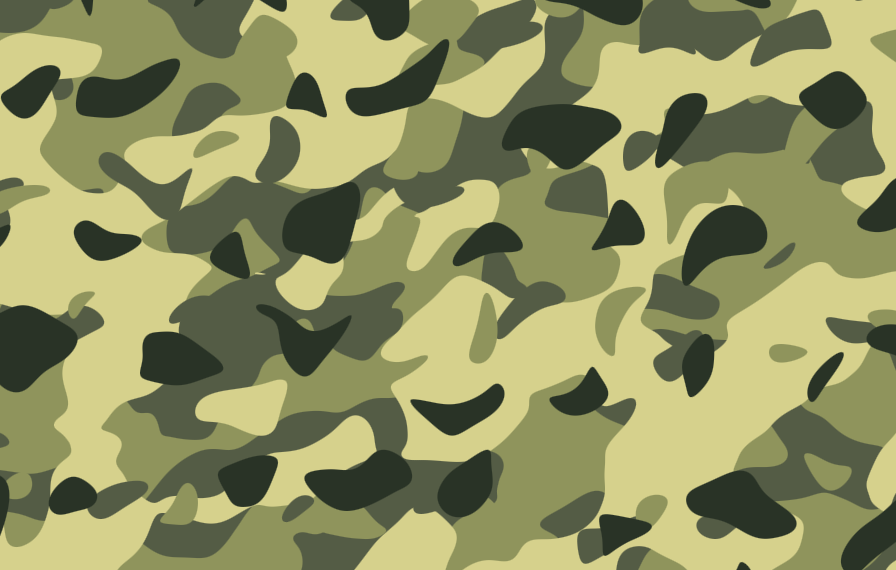
This pattern is drawn by a Shadertoy shader. Its source:

```glsl
// Woodland camouflage in four flat colours with crisp, rounded outlines.
// Thresholded gradient noise, stretched along a slanted grain, forms the ground;
// bent ellipses on a jittered grid, warped by noise, form the separate patches.

#define GRAIN_ANGLE 0.36    // slant of the ground shapes, radians
#define WARP_AMOUNT 0.085   // strength of the outline distortion
#define WARP_SCALE 6.5      // frequency of the outline distortion
#define LIGHT_LEVEL 0.025   // noise level above which sand shows
#define GREEN_LEVEL 0.045   // noise level above which deep green shows
#define PATCH_SCALE 4.35    // dark patches per canvas height
#define ACCENT_SCALE 3.6    // small accents per canvas height
#define ACCENT_SIZE 0.6     // accent size relative to a dark patch

const vec3 SAND  = vec3(0.84, 0.82, 0.55);
const vec3 OLIVE = vec3(0.56, 0.58, 0.36);
const vec3 GREEN = vec3(0.33, 0.36, 0.27);
const vec3 DARK  = vec3(0.16, 0.20, 0.15);

vec2 hash2(vec2 p) {
    vec2 k = vec2(dot(p, vec2(127.1, 311.7)), dot(p, vec2(269.5, 183.3)));
    return fract(sin(k) * 43758.5);
}

mat2 rotation(float a) {
    float c = cos(a), s = sin(a);
    return mat2(c, -s, s, c);
}

float cornerSlope(vec2 cell, vec2 offset) {
    float a = 6.2832 * hash2(cell).x;
    return dot(vec2(cos(a), sin(a)), offset);
}

float gradientNoise(vec2 p) {
    vec2 i = floor(p), f = p - i, e = vec2(0.0, 1.0);
    vec2 u = f * f * f * (f * (f * 6.0 - 15.0) + 10.0);
    float low  = mix(cornerSlope(i, f), cornerSlope(i + e.yx, f - e.yx), u.x);
    float high = mix(cornerSlope(i + e, f - e), cornerSlope(i + 1.0, f - 1.0), u.x);
    return mix(low, high, u.y);
}

// Bends straight outlines into lobes; each seed gives its own distortion.
vec2 warp(vec2 p, float seed) {
    vec2 q = p * WARP_SCALE + seed * 7.3;
    return p + WARP_AMOUNT * vec2(gradientNoise(q), gradientNoise(q + 41.7));
}

// Large connected shapes, elongated along the grain.
float ground(vec2 p, vec2 scale, float seed) {
    vec2 q = rotation(GRAIN_ANGLE) * warp(p, seed) * scale + seed * 13.7;
    return gradientNoise(q) + 0.35 * gradientNoise(rotation(0.9) * q * 1.9 + 5.3);
}

float smoothMin(float a, float b, float k) {
    float h = max(k - abs(a - b), 0.0) / k;
    return min(a, b) - 0.25 * h * h * k;
}

// One bent ellipse per cell, merged softly; positive inside.
float patches(vec2 p, float scale, float size, float seed) {
    vec2 q = warp(p, seed) * scale + seed * 17.0;
    vec2 home = floor(q);
    float d = 1.0;
    for (int y = -1; y <= 1; y++)
    for (int x = -1; x <= 1; x++) {
        vec2 cell = home + vec2(x, y);
        vec2 jitter = hash2(cell + 3.1) - 0.5;
        vec2 shape = hash2(cell + 57.4);
        float bend = hash2(cell + 91.8).x * 4.0 - 2.0;
        float rowShift = 0.5 * mod(cell.y, 2.0) - 0.25;
        vec2 center = cell + 0.5 + vec2(rowShift, 0.0) + 0.5 * jitter;
        vec2 v = rotation(mix(-0.35, 1.15, shape.x)) * (q - center);
        v.y += bend * (v.x * v.x - 0.02);
        vec2 radius = vec2(0.31, 0.165) * size * mix(0.7, 1.3, shape.y);
        d = smoothMin(d, (length(v / radius) - 1.0) * radius.y, 0.08);
    }
    return -d;
}

// Coverage of the region where the field is positive, one pixel soft.
float cover(float field) {
    return clamp(field / max(fwidth(field), 1e-5) + 0.5, 0.0, 1.0);
}

void mainImage(out vec4 fragColor, in vec2 fragCoord) {
    vec2 p = fragCoord / iResolution.y;

    // Connected ground shapes
    vec3 color = OLIVE;
    color = mix(color, GREEN, cover(ground(p, vec2(4.0, 7.0), 1.0) - GREEN_LEVEL));
    color = mix(color, SAND, cover(ground(p, vec2(3.4, 6.0), 2.0) - LIGHT_LEVEL));

    // Small accents, then the dark patches on top
    color = mix(color, GREEN, cover(patches(p, ACCENT_SCALE, ACCENT_SIZE, 3.0)));
    color = mix(color, OLIVE, cover(patches(p, ACCENT_SCALE, ACCENT_SIZE, 4.0)));
    color = mix(color, DARK, cover(patches(p, PATCH_SCALE, 1.0, 5.0)));

    fragColor = vec4(color, 1.0);
}
```
